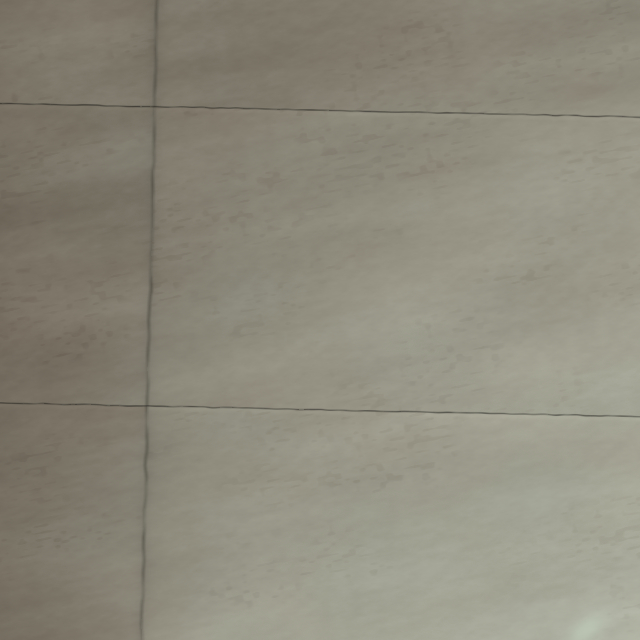
Write a Shadertoy shader that draws this texture.

```glsl
float hash(vec2 p) {
    return fract(sin(dot(p, vec2(127.1, 311.7))) * 43758.5453);
}

float noise(vec2 p) {
    vec2 cell = floor(p), f = fract(p);
    f = f * f * (3.0 - 2.0 * f);
    return mix(mix(hash(cell), hash(cell + vec2(1, 0)), f.x),
               mix(hash(cell + vec2(0, 1)), hash(cell + vec2(1, 1)), f.x), f.y);
}

float fbm(vec2 p) {
    float sum = 0.0, amplitude = 0.533;
    for (int i = 0; i < 4; i++) {
        sum += amplitude * noise(p);
        p = mat2(1.6, 1.2, -1.2, 1.6) * p + 7.3;
        amplitude *= 0.5;
    }
    return sum;
}

// Streaky noise keeps its stretch through every octave
float streaks(vec2 p) {
    return 0.5 * noise(p) + 0.3 * noise(p * 2.1 + 5.2) + 0.2 * noise(p * 4.3 + 11.7);
}

float lineMask(float d, float halfWidth, float soft) {
    return 1.0 - smoothstep(max(halfWidth - soft, 0.0), halfWidth + soft, abs(d));
}

void mainImage(out vec4 fragColor, in vec2 fragCoord) {
    vec2 uv = fragCoord / iResolution.xy;
    float pixel = 1.0 / iResolution.y;

    // Slightly skewed grid of wide tiles
    vec2 size = vec2(0.936, 0.468);
    vec2 wobble = vec2(noise(vec2(uv.y * 40.0, 3.0)), noise(vec2(uv.x * 60.0, 8.0))) - 0.5;
    vec2 grid = vec2(uv.x - 0.221 - 0.025 * uv.y, uv.y + 0.0215 * uv.x - 0.8385);
    grid += wobble * vec2(0.003, 0.0012);
    vec2 tile = floor(grid / size);
    vec2 joint = grid - size * floor(grid / size + 0.5);

    // Stone grain rising gently to the right, shifted on each tile
    vec2 p = vec2(dot(uv, vec2(0.98, 0.19)), dot(uv, vec2(-0.19, 0.98)));
    p += 9.0 * vec2(hash(tile), hash(tile + 4.7));
    float bands = streaks(p * vec2(1.8, 13.0)) - 0.5;
    float clouds = fbm(p * vec2(4.0, 8.0)) - 0.5;
    float grain = fbm(p * vec2(60.0, 130.0)) - 0.5;
    float flecks = smoothstep(0.6, 0.85, noise(p * vec2(75.0, 190.0)))
                 * smoothstep(0.45, 0.65, fbm(p * vec2(7.0, 14.0) + 20.0));

    // Light falls from the lower right
    float light = 0.11 + uv.x * (1.08 - 0.4 * uv.x)
                + 0.55 * (0.5 - uv.y) * smoothstep(0.0, 0.4, uv.x);
    light -= 0.04 * step(grid.x, 0.0);
    light += 0.32 * bands + 0.26 * clouds + 0.13 * grain - 0.09 * flecks;

    vec3 color = mix(vec3(0.445, 0.415, 0.365), vec3(0.68, 0.685, 0.625), light);
    float tint = fbm(p * vec2(4.0, 6.0) + 31.0) - 0.5;
    color += tint * vec3(0.016, -0.007, -0.008);

    // Blurred, stained upright joint
    float stain = noise(vec2(uv.y * 38.0, 1.0));
    color *= 1.0 - 0.08 * exp(-abs(joint.x) / 0.008);
    color *= 1.0 - (0.03 + 0.17 * stain) * lineMask(joint.x, 0.0016, 0.0022 + pixel);

    // Thin level joint, fading in places
    float wear = noise(vec2(uv.x * 70.0, 6.0 + tile.y));
    color *= 1.0 + 0.025 * lineMask(joint.y + 0.004, 0.002, 0.002 + pixel);
    color *= 1.0 - (0.2 + 0.25 * wear) * lineMask(joint.y, 0.0008, 0.0008 + 0.5 * pixel);

    // Small slanted glare near the bottom edge
    vec2 q = uv - vec2(0.915, 0.015);
    q = vec2(dot(q, vec2(0.8, 0.6)), dot(q, vec2(-0.6, 0.8))) * vec2(26.0, 55.0);
    color = mix(color, vec3(0.76, 0.81, 0.74), 0.65 * exp(-dot(q, q)));

    fragColor = vec4(color, 1.0);
}
```
